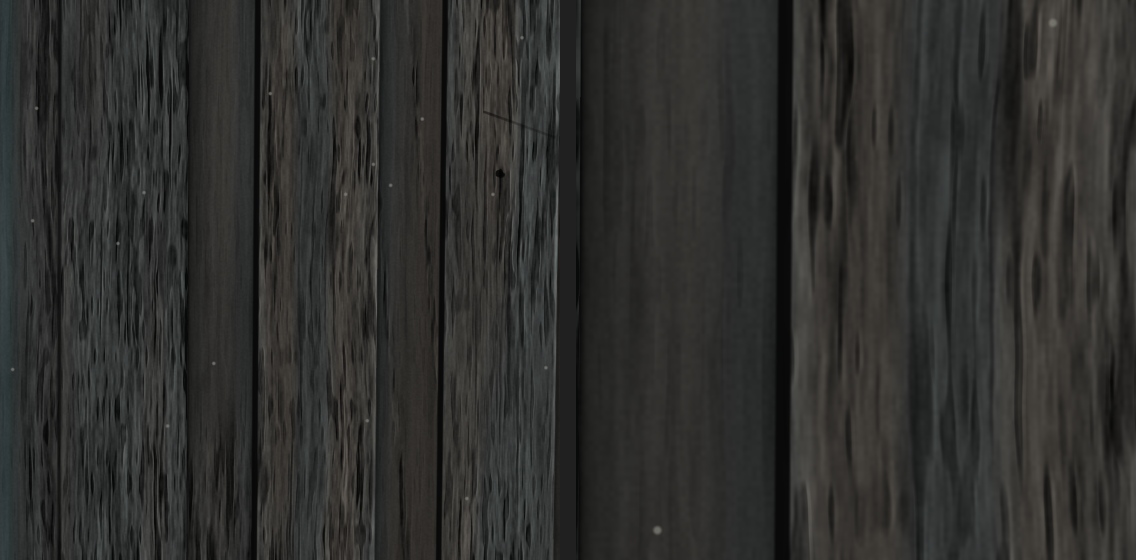
Left, the full canvas; right, a detail of the centre.
This texture is drawn by a Shadertoy shader. Its source:

```glsl
// Dark weathered wood cladding: raised, open-grained planks alternate with
// smoother recessed strips. Profiles repeat along x; stretched value noise
// makes the fibres, pores and streaks, varied by a seed for each board.

const float REPEATS_PER_UNIT = 2.765;  // plank + recess pairs at first joint
const float FORESHORTENING = 0.238;    // repeats narrow toward the right
const float FIRST_JOINT = 0.106;
const float LEAN = 0.015;              // joints fan out toward the top
const float PLANK_SHARE = 0.647;       // plank part of each repeat
const float PERIOD = 0.345;            // mean repeat width
const float FIBRE_CONTRAST = 0.25;
const float PORE_DEPTH = 0.10;
const float RIDGE_LIGHT = 0.055;
const vec2 KNOT = vec2(0.893, 0.690);
const vec2 SCRATCH_START = vec2(0.865, 0.800);
const vec2 SCRATCH_END = vec2(0.990, 0.755);
const vec3 WARM_TINT = vec3(1.05, 0.99, 0.92);
const vec3 COOL_TINT = vec3(0.95, 1.00, 0.99);
const vec3 GAP_COLOUR = vec3(0.030, 0.031, 0.030);
const vec3 SPECK_COLOUR = vec3(0.50, 0.50, 0.47);
const vec3 SKY_SHEEN = vec3(0.025, 0.055, 0.065);

float hash(vec2 p) {
    vec3 q = fract(p.xyx * 0.1031);
    q += dot(q, q.yzx + 33.33);
    return fract((q.x + q.y) * q.z);
}

float noise(vec2 p) {
    vec2 i = floor(p), f = fract(p);
    f = f * f * (3.0 - 2.0 * f);
    return mix(mix(hash(i), hash(i + vec2(1, 0)), f.x),
               mix(hash(i + vec2(0, 1)), hash(i + vec2(1, 1)), f.x), f.y);
}

// Long fibres at three scales, centred on zero.
float fibres(vec2 p) {
    return 0.45 * noise(p * vec2(250, 16)) + 0.3 * noise(p * vec2(115, 5))
         + 0.25 * noise(p * vec2(400, 75)) - 0.5;
}

// Short open slits, from fine to long cracks.
float pores(vec2 p) {
    float fine = smoothstep(0.60, 0.85, noise(p * vec2(190, 22)));
    float cracks = smoothstep(0.70, 0.88, noise(p * vec2(125, 7) + 31.0));
    return max(fine * 0.8, cracks);
}

float segmentDistance(vec2 p, vec2 a, vec2 b) {
    vec2 ab = b - a;
    return length(p - a - ab * clamp(dot(p - a, ab) / dot(ab, ab), 0.0, 1.0));
}

void mainImage(out vec4 fragColor, in vec2 fragCoord) {
    vec2 uv = fragCoord / iResolution.xy;
    float px = 1.0 / iResolution.y;

    // Board layout
    float x = uv.x * (1.0 - LEAN * (uv.y - 0.5));
    float d = x - FIRST_JOINT;
    float u = d * (REPEATS_PER_UNIT + FORESHORTENING * d);
    float id = floor(u);
    float f = u - id;
    float edge = (f - PLANK_SHARE) * PERIOD;
    float recess = smoothstep(-px, px, edge);
    float seed = id * 17.0 + step(0.0, edge) * 7.0;

    // Wavy grain coordinates
    vec2 p = vec2(x, uv.y) + seed;
    p.x += 0.010 * (noise(p * vec2(12, 4)) - 0.5)
         + 0.0025 * (noise(p * vec2(50, 24)) - 0.5);

    // Roughness: planks are patchy, recesses mostly smooth
    float patches = noise(p * vec2(13, 3.5) + 5.0);
    float plankRough = mix(0.65, 1.15, smoothstep(0.25, 0.65, patches));
    float foot = 1.0 - smoothstep(0.10, 0.27, uv.y + 0.1 * (patches - 0.5));
    float recessRough = 0.18 + 0.65 * foot * step(-0.5, id) * step(id, 0.5);
    recessRough = mix(recessRough, 0.85, step(id, -0.5) * smoothstep(0.78, 0.88, f));
    float slant = abs(fract((f - 0.70) * 4.0 + uv.y * 1.1) - 0.5);
    recessRough += 0.6 * step(0.5, id) * (1.0 - smoothstep(0.03, 0.12, slant));
    float rough = mix(plankRough, recessRough, recess);

    // Wood tone: streaks, fibres, slits and their lit flanks
    float streaks = noise(p * vec2(65, 0.9)) + 0.6 * noise(p * vec2(150, 1.6)) - 0.8;
    float slit = pores(p);
    float ridge = pores(p - vec2(0.0022, 0.0)) - slit;
    float tone = mix(0.213 + 0.011 * id, 0.188, recess);
    tone += streaks * mix(0.025, 0.055, recess) + 0.035 * (patches - 0.5);
    tone += rough * (FIBRE_CONTRAST * fibres(p) - PORE_DEPTH * slit + RIDGE_LIGHT * ridge);
    tone += 0.018 * (noise(uv * 330.0) - 0.5);

    // Board edges: shadow in the recess, worn lips on the plank
    tone *= 1.0 - 0.6 * recess * exp(-max(edge, 0.0) / 0.009);
    float wear = 0.4 + 0.6 * noise(vec2(seed, uv.y * 35.0));
    float rightLip = exp(-pow((edge + 0.003) / 0.0035, 2.0));
    float leftLip = exp(-pow((f * PERIOD - 0.007) / 0.003, 2.0));
    tone += wear * (rightLip * mix(-0.11, 0.13, step(0.5, id)) + 0.05 * leftLip);

    // Tint: brown and cool bands, with pale light at the far left
    float warmth = smoothstep(0.25, 0.75, noise(p * vec2(18, 0.8) + 9.0));
    warmth *= mix(0.35, 1.0, smoothstep(0.25, 0.55, uv.x));
    vec3 colour = max(tone, 0.035) * mix(COOL_TINT, WARM_TINT, warmth);
    colour += SKY_SHEEN * exp(-pow((uv.x - 0.010) / 0.014, 2.0));

    // Joints between recess and next plank
    float joint = floor(u + 0.5);
    float jointDistance = abs(u - joint) * PERIOD;
    float halfGap = mix(0.0010, 0.0032, step(0.5, joint));
    float gap = 1.0 - smoothstep(halfGap, halfGap + 0.002 + px, jointDistance);
    colour *= 1.0 - 0.3 * exp(-jointDistance / 0.006);
    colour = mix(colour, GAP_COLOUR, gap * mix(0.65, 0.95, step(0.5, joint)));

    // Knot, scratch and scattered pale specks
    float knot = length((uv - KNOT) * vec2(1.0, 1.2)) + 0.006 * (noise(uv * 160.0) - 0.5);
    colour *= 1.0 - 0.8 * (1.0 - smoothstep(0.005, 0.010, knot));
    float scratch = segmentDistance(uv, SCRATCH_START, SCRATCH_END);
    colour *= 1.0 - 0.5 * wear * (1.0 - smoothstep(0.0008, 0.002 + px, scratch));
    vec2 cell = floor(uv * 22.0);
    vec2 centre = 0.25 + 0.5 * vec2(hash(cell + 3.0), hash(cell + 8.0));
    float speck = length(fract(uv * 22.0) - centre) / 22.0;
    float speckMask = step(0.965, hash(cell + 51.0)) * (1.0 - smoothstep(0.001, 0.003 + px, speck));
    colour = mix(colour, SPECK_COLOUR, 0.75 * speckMask);

    fragColor = vec4(clamp(colour, 0.0, 1.0), 1.0);
}
```
